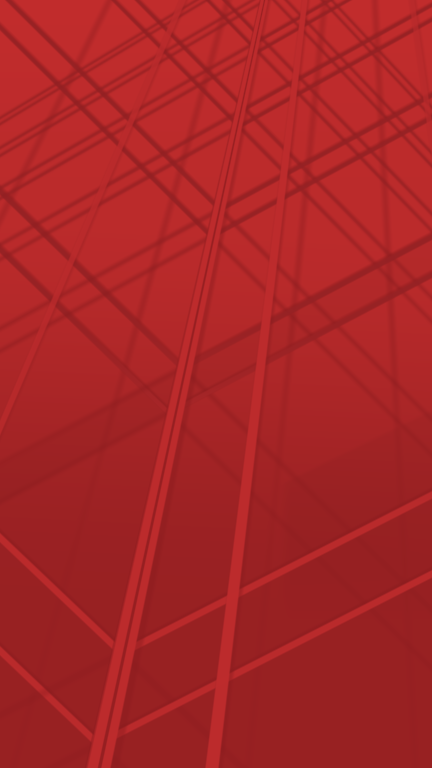
Reproduce this background procedurally as a WebGL 2 fragment shader.

```glsl
#version 300 es
precision highp float;
// Red glass facade seen from below: upright beams crossed by pairs of slanted struts.

uniform vec2 u_resolution;
out vec4 outColor;

const vec3 SHADE = vec3(0.54, 0.105, 0.115);
const vec3 BRIGHT = vec3(0.745, 0.17, 0.175);

// Coverage of a bar of half width w with a feathered edge.
float bar(float d, float w, float feather) {
  return 1.0 - smoothstep(w - feather, w + feather, abs(d));
}

// Signed distance to an upright whose x is foot + lean * y.
float upright(vec2 p, float foot, float lean) {
  return (p.x - foot - lean * p.y) / sqrt(1.0 + lean * lean);
}

// Pairs of slanted struts, spaced in perspective towards the top.
// Crisp where front is 1, soft reflections where it is 0.
vec3 struts(vec3 col, vec2 p, float slope, float slopeStep, vec3 spacing, float gap, float front) {
  float px = 0.7 / u_resolution.y;
  float high = smoothstep(0.3, 0.62, p.y);
  for (int i = 0; i < 14; i++) {
    float k = float(i / 2);
    float offset = i % 2 == 0 ? -gap : gap;
    float s = slope + sign(slope) * slopeStep * k;
    float y = 1.0 + spacing.x - spacing.y / (k + spacing.z + offset) + s * (p.x - 0.281);
    float d = (p.y - y) / sqrt(1.0 + s * s);
    float w = 0.0105 / (k + 2.4);

    // Blurred reflection in the glass
    float soft = bar(d, w * 1.1, 0.004);
    col = mix(col, SHADE, soft * (1.0 - front) * mix(0.3, 0.5, high));

    // Solid strut: lit face below, shaded edge above
    vec3 face = mix(BRIGHT, SHADE + 0.02, high * 0.85);
    col = mix(col, SHADE, bar(d - w * 0.5, w * 1.4, 0.0025) * front * 0.5);
    col = mix(col, face, bar(d, w, px + 0.0006) * front * 0.9);
  }
  return col;
}

// Upright beam with a lit face and shadows along its sides.
vec3 beam(vec3 col, float d, float w, float strength) {
  float px = 0.7 / u_resolution.y;
  col = mix(col, SHADE, bar(d - w * 0.35, w * 1.3, 0.003) * 0.45 * strength);
  return mix(col, BRIGHT, bar(d, w, px + 0.0005) * strength);
}

void main() {
  vec2 p = gl_FragCoord.xy / u_resolution.y;
  float high = smoothstep(0.3, 0.62, p.y);

  // Glass, dark below and bright above
  vec3 col = mix(vec3(0.598, 0.128, 0.135), vec3(0.735, 0.168, 0.17),
                 smoothstep(0.22, 0.74, p.y + 0.05 * (p.x - 0.28)));
  col = mix(col, vec3(0.77, 0.175, 0.175), 0.7 * smoothstep(0.75, 1.05, p.y));

  // Darker panes reflected in the lower half
  float pane = smoothstep(0.004, -0.004, p.y - 0.375 - 0.49 * (p.x - 0.378));
  pane *= smoothstep(0.36, 0.38, p.x) * smoothstep(0.15, 0.35, p.y);
  col *= 1.0 - 0.035 * pane;
  float band = bar(p.y - 0.52 - 0.54 * (p.x - 0.281), 0.024, 0.004);
  col *= 1.0 - 0.035 * band;

  // Soft uprights behind the glass
  vec2 ghosts[4] = vec2[4](vec2(0.017, 0.28), vec2(0.323, 0.1),
                           vec2(0.541, -0.053), vec2(-0.357, 0.5));
  for (int i = 0; i < 4; i++) {
    float d = upright(p, ghosts[i].x, ghosts[i].y);
    col = mix(col, SHADE, bar(d, 0.004, 0.004) * mix(0.15, 0.35, high));
  }

  // Slanted struts swap between solid and reflected at the main beam
  float main_d = upright(p, 0.128, 0.216);
  float right = smoothstep(-0.004, 0.004, main_d);
  float top = smoothstep(0.58, 0.8, p.y);
  col = struts(col, p, -0.95, 0.02, vec3(0.659, 4.309, 2.54), 0.11,
               mix(1.0, 0.65 * top, right));
  col = struts(col, p, 0.51, 0.015, vec3(0.333, 2.668, 2.28), 0.1,
               mix(0.6 * top, 1.0, right));

  // Side beams
  col = beam(col, upright(p, -0.189, 0.427), 0.0038, 0.75);
  col = beam(col, upright(p, 0.681, -0.145), 0.0035, 0.6);
  col = beam(col, upright(p, 0.276, 0.121), mix(0.0085, 0.0035, p.y), 0.95);

  // Main beam, split by a dark groove
  float w = mix(0.0155, 0.005, p.y);
  col = beam(col, main_d, w, 0.95);
  col = mix(col, SHADE, bar(main_d - w * 0.1, w * 0.14, 0.0012) * 0.75);
  col = mix(col, SHADE, bar(main_d + w, w * 0.12, 0.0012) * 0.4);

  outColor = vec4(col, 1.0);
}
```
